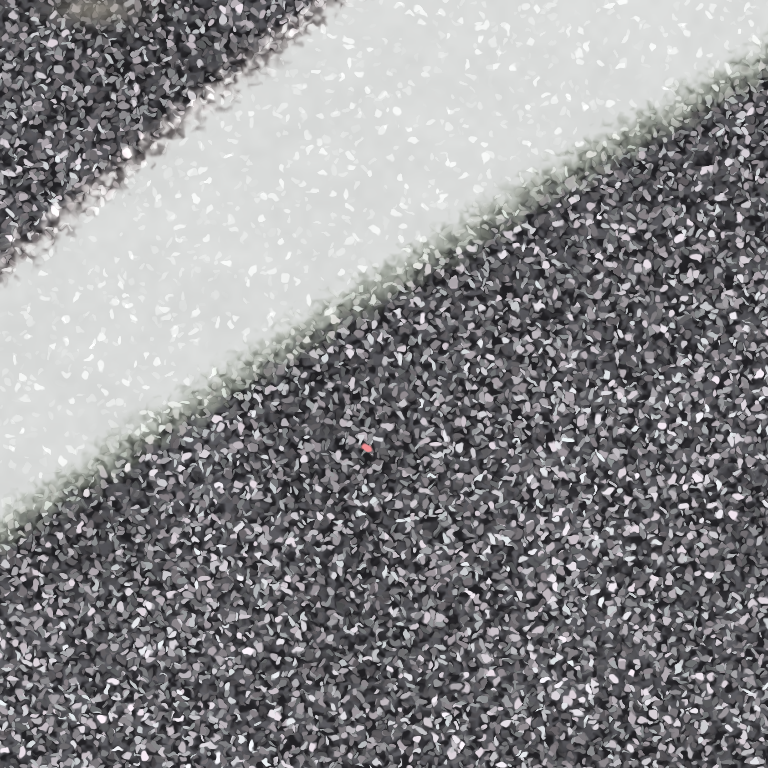
This texture is drawn by a WebGL 1 fragment shader. Its source:

```glsl
precision highp float;
uniform vec2 u_resolution;

#define COARSE_SCALE 84.0
#define FINE_SCALE 122.0
#define LOWER_WIDTH 0.036
#define UPPER_WIDTH 0.029
#define EDGE_JITTER 0.026
#define BAND_COLOR vec3(0.850, 0.857, 0.853)
#define CREVICE_COLOR vec3(0.125, 0.122, 0.135)
#define BASE_COLOR vec3(0.345, 0.345, 0.365)
#define ACCENT_POS vec2(0.477, 0.417)

// Sine-free hashes
float hash1(vec2 p) {
  vec3 q = fract(p.xyx * 0.1031);
  q += dot(q, q.yzx + 33.33);
  return fract((q.x + q.y) * q.z);
}

vec3 hash3(vec2 p) {
  vec3 q = fract(p.xyx * vec3(0.1031, 0.1030, 0.0973));
  q += dot(q, q.yxz + 33.33);
  return fract((q.xxy + q.yzz) * q.zyx);
}

float valueNoise(vec2 p) {
  vec2 i = floor(p);
  vec2 f = fract(p);
  f = f * f * (3.0 - 2.0 * f);
  float low = mix(hash1(i), hash1(i + vec2(1.0, 0.0)), f.x);
  float high = mix(hash1(i + vec2(0.0, 1.0)), hash1(i + vec2(1.0)), f.x);
  return mix(low, high, f.y);
}

// Scattered elongated flakes: x = lightness, y = tint, z = coverage
vec3 flakeLayer(vec2 p, float seed) {
  vec2 cell = floor(p);
  vec3 best = vec3(0.0);
  for (int j = -1; j <= 1; j++) {
    for (int i = -1; i <= 1; i++) {
      vec2 id = cell + vec2(float(i), float(j));
      vec3 place = hash3(id + seed);
      vec3 look = hash3(id + seed + 57.0);
      float angle = place.z * 6.2832;
      float c = cos(angle);
      float s = sin(angle);
      vec2 q = mat2(c, -s, s, c) * (p - id - place.xy);
      vec2 radii = vec2(mix(0.40, 0.76, look.y), mix(0.26, 0.44, look.z));
      float cover = 1.0 - smoothstep(0.60, 1.10, length(q / radii));
      float light = mix(0.20, 0.92, pow(look.x, 1.6));
      if (cover * light > best.x * best.z) best = vec3(light, look.z, cover);
    }
  }
  return best;
}

vec3 flakeColor(vec3 flake) {
  vec3 tint = mix(vec3(0.97, 1.0, 1.01), vec3(1.03, 0.98, 1.02), flake.y);
  return flake.x * tint;
}

void main() {
  vec2 uv = gl_FragCoord.xy / u_resolution;

  // Bend the grain slightly so the flakes look irregular
  vec2 warp = vec2(valueNoise(uv * 150.0), valueNoise(uv * 150.0 + 71.0)) - 0.5;
  vec2 p = uv + warp * 0.006;
  vec3 coarse = flakeLayer(p * COARSE_SCALE, 11.0);
  vec3 fine = flakeLayer(p * FINE_SCALE, 203.0);

  // Dark glitter bed
  float grain = valueNoise(p * 155.0 + 19.0);
  float patches = valueNoise(uv * 7.0 + 3.0) - 0.5;
  vec3 glitter = mix(CREVICE_COLOR, BASE_COLOR, smoothstep(0.15, 0.85, grain));
  float fineCover = fine.z * smoothstep(0.18, 0.45, fine.x);
  glitter = mix(glitter, flakeColor(fine) * 0.88, fineCover);
  glitter = mix(glitter, flakeColor(coarse), coarse.z * smoothstep(0.2, 0.4, coarse.x));
  glitter *= 1.0 + 0.16 * patches + 0.10 * (0.45 - uv.y);

  // Signed distances from the two slanted band edges
  float lowerLine = 0.306 + 0.617 * uv.x + 0.06 * uv.x * (1.0 - uv.x);
  float lowerDist = (uv.y - lowerLine) * 0.85;
  float upperDist = (0.653 + 0.81 * uv.x - uv.y) * 0.777;
  float ripple = valueNoise(p * 135.0 + 41.0) - 0.5;
  float jitter = ripple * EDGE_JITTER;
  float lower = smoothstep(-LOWER_WIDTH, LOWER_WIDTH, lowerDist + jitter);
  float upper = smoothstep(-UPPER_WIDTH, UPPER_WIDTH, upperDist + jitter);
  float lowerRim = 4.0 * lower * (1.0 - lower);
  float upperRim = 4.0 * upper * (1.0 - upper);

  // Pale band with soft mottling and sparse sparkles
  float mottle = valueNoise(uv * 75.0) + valueNoise(uv * 24.0 + 9.0) - 1.0;
  vec3 band = BAND_COLOR + 0.022 * mottle + 0.012 * (uv.y - 0.6);
  float sparkle = coarse.z * smoothstep(0.62, 0.90, coarse.x);
  sparkle += 0.5 * fine.z * smoothstep(0.70, 0.92, fine.x);
  band += 0.11 * sparkle;

  vec3 color = mix(glitter, band, lower * upper);

  // Olive lower rim, crinkled warm upper rim
  color += lowerRim * vec3(-0.015, 0.0, -0.035);
  color += upperRim * (ripple * 0.32 + vec3(0.025, 0.005, 0.0));

  // Beige smudge at the top and one coral flake
  vec2 smudge = (uv - vec2(0.125, 0.988)) / vec2(0.052, 0.020);
  color = mix(color, vec3(0.60, 0.58, 0.53), 0.65 * exp(-dot(smudge, smudge)));
  float accent = length((p - ACCENT_POS) * vec2(0.85, 1.15));
  color = mix(color, vec3(0.95, 0.56, 0.58), 1.0 - smoothstep(0.004, 0.0075, accent));

  gl_FragColor = vec4(clamp(color, 0.0, 1.0), 1.0);
}
```
